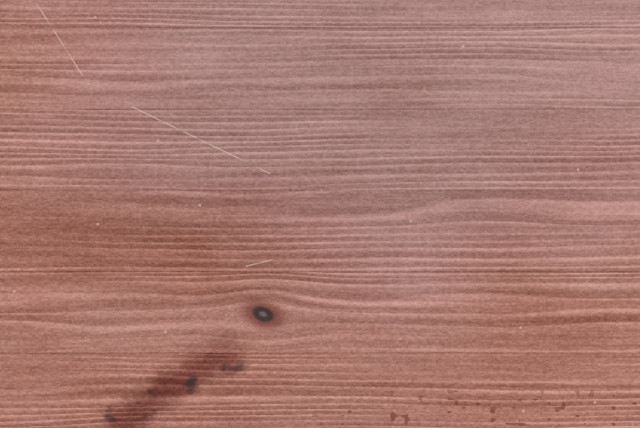
A WebGL 1 fragment shader for this texture:

```glsl
precision highp float;
// Stained pine boards with horizontal grain, a knot, a dark stain and wear.
// Stretched noise and bent ring lines give one tone, which is coloured by
// blending a warm and a cool ramp; marks are laid on top as soft shapes.
uniform vec2 u_resolution;

#define PLANK_HEIGHT 0.19
#define FIRST_SEAM 0.175
#define FINE_RINGS 70.0
#define WIDE_RINGS 46.0
#define RING_GAIN 0.42
#define STREAK_GAIN 0.46
#define SPECKLE_GAIN 0.42
#define BLOTCH_GAIN 0.34
#define BASE_TONE 0.50
#define KNOT vec2(0.615, 0.266)

const vec3 WARM_DARK = vec3(0.49, 0.30, 0.25);
const vec3 WARM_MID = vec3(0.66, 0.45, 0.395);
const vec3 WARM_LIGHT = vec3(0.82, 0.61, 0.56);
const vec3 COOL_DARK = vec3(0.53, 0.38, 0.355);
const vec3 COOL_MID = vec3(0.67, 0.52, 0.505);
const vec3 COOL_LIGHT = vec3(0.80, 0.63, 0.605);
const vec3 STAIN = vec3(0.43, 0.23, 0.20);
const vec3 CHAR = vec3(0.24, 0.18, 0.18);
const vec3 SCUFF = vec3(0.84, 0.76, 0.74);

float hash(vec2 p) {
  vec3 q = fract(vec3(p.xyx) * 0.1031);
  q += dot(q, q.yzx + 33.33);
  return fract((q.x + q.y) * q.z);
}

float noise(vec2 p) {
  vec2 i = floor(p), f = fract(p);
  f = f * f * (3.0 - 2.0 * f);
  return mix(mix(hash(i), hash(i + vec2(1.0, 0.0)), f.x),
             mix(hash(i + vec2(0.0, 1.0)), hash(i + 1.0), f.x), f.y);
}

float fbm(vec2 p) {
  float sum = 0.0, gain = 0.533;
  for (int i = 0; i < 4; i++) {
    sum += gain * noise(p);
    p = p * 2.03 + 17.7;
    gain *= 0.5;
  }
  return sum;
}

float segment(vec2 p, vec2 a, vec2 b) {
  vec2 d = b - a;
  return length(p - a - d * clamp(dot(p - a, d) / dot(d, d), 0.0, 1.0));
}

float scratch(vec2 p, vec2 a, vec2 b, float pixel) {
  float wear = smoothstep(0.25, 0.6, noise(p * 45.0));
  return wear * (1.0 - smoothstep(0.0, 0.0007 + pixel, segment(p, a, b)));
}

// Tone from ring lines, long fibres and fine speckle; v runs across the grain.
float grain(vec2 p, float v, float plank) {
  float rings = plank < 1.5 && plank > -0.5 ? WIDE_RINGS : FINE_RINGS;
  float phase = rings * v + 4.0 * noise(vec2(plank * 7.3, v * 14.0))
              + 0.9 * noise(vec2(p.x * 3.5, v * 30.0));
  float f = fract(phase);
  float line = smoothstep(0.3, 0.8, f) * (1.0 - smoothstep(0.8, 1.0, f));
  float strength = smoothstep(0.1, 0.8, noise(vec2(p.x * 1.8 + plank, v * 22.0)));
  float streak = 0.6 * noise(vec2(p.x * 2.5 + plank * 5.0, v * 95.0))
               + 0.4 * noise(vec2(p.x * 11.0, v * 210.0));
  float speckle = 0.6 * noise(p * vec2(140.0, 260.0))
                + 0.4 * noise(p * vec2(290.0, 330.0) + 9.0);
  return RING_GAIN * strength * (line - 0.35) + STREAK_GAIN * (streak - 0.5)
       + SPECKLE_GAIN * (speckle - 0.5);
}

vec3 ramp(vec3 dark, vec3 mid, vec3 light, float t) {
  return t < 0.5 ? mix(dark, mid, t * 2.0) : mix(mid, light, t * 2.0 - 1.0);
}

void main() {
  vec2 p = gl_FragCoord.xy / u_resolution.y;
  float pixel = 1.0 / u_resolution.y;
  float row = (p.y - FIRST_SEAM) / PLANK_HEIGHT;
  float plank = floor(row);

  // Grain bends gently along each board and parts around the knot.
  vec2 k = p - KNOT;
  float bulge = plank == 0.0 ? exp(-dot(k * vec2(9.0, 15.0), k * vec2(9.0, 15.0))) : 0.0;
  float v = p.y + 0.022 * noise(vec2(p.x * 1.6 + plank * 3.1, p.y * 5.0)) - 0.75 * k.y * bulge;

  // Broad light and cool haze.
  float blotch = fbm(p * vec2(2.2, 4.5) + 3.0);
  float haze = exp(-dot((p - vec2(0.95, 0.76)) * vec2(1.7, 3.2), (p - vec2(0.95, 0.76)) * vec2(1.7, 3.2)));
  float tone = BASE_TONE + grain(p, v, plank) + BLOTCH_GAIN * (blotch - 0.5)
             - 0.16 * haze + 0.13 * smoothstep(0.8, 1.5, p.x)
             + 0.09 * (hash(vec2(plank, 4.0)) - 0.5);
  float seam = abs(fract(row + 0.5) - 0.5) * PLANK_HEIGHT;
  tone -= 0.2 * (1.0 - smoothstep(0.0005, 0.0015 + pixel, seam));
  float cool = smoothstep(0.1, 0.75, p.y) * smoothstep(-0.2, 0.7, p.x) + 1.1 * (blotch - 0.5);
  tone = clamp(tone, 0.0, 1.0);
  vec3 color = mix(ramp(WARM_DARK, WARM_MID, WARM_LIGHT, tone),
                   ramp(COOL_DARK, COOL_MID, COOL_LIGHT, tone), clamp(cool, 0.0, 1.0));

  // Diagonal stain, strongest on the lowest board, with charred flecks.
  float rough = fbm(p * vec2(16.0, 22.0));
  float d = segment(p, vec2(0.28, 0.01), vec2(0.53, 0.19)) + 0.07 * (rough - 0.5);
  float stain = (1.0 - smoothstep(0.012, 0.06, d)) * (plank < 0.0 ? 0.75 : 0.3);
  color = mix(color, STAIN + 0.2 * (tone - 0.5), stain);
  color = mix(color, CHAR, stain * smoothstep(0.52, 0.7, fbm(p * vec2(20.0, 34.0) + 5.0)));

  // Knot: reddish collar, dark oval and pale heart.
  float r = length(k * vec2(0.8, 1.15) + vec2(0.0, 0.25 * k.x)) + 0.008 * (rough - 0.5);
  color = mix(color, STAIN, 0.65 * (1.0 - smoothstep(0.02, 0.055, r)));
  color = mix(color, CHAR + 0.1 * tone, 1.0 - smoothstep(0.016, 0.025, r));
  color = mix(color, vec3(0.49, 0.46, 0.46), 0.7 * (1.0 - smoothstep(0.004, 0.012, r)));

  // Pits at the lower right, scratches and pale specks.
  float pits = smoothstep(0.8, 0.93, noise(p * vec2(60.0, 105.0)));
  color = mix(color, STAIN, 0.6 * pits * smoothstep(0.6, 0.9, p.x) * (1.0 - smoothstep(0.05, 0.12, p.y)));
  float marks = scratch(p, vec2(0.08, 1.0), vec2(0.205, 0.805), pixel)
              + scratch(p, vec2(0.31, 0.75), vec2(0.63, 0.595), pixel)
              + scratch(p, vec2(0.575, 0.378), vec2(0.64, 0.394), pixel);
  vec2 cell = floor(p * 7.0);
  vec2 spot = 0.2 + 0.6 * vec2(hash(cell + 3.0), hash(cell + 8.0));
  float speck = 1.0 - smoothstep(0.001, 0.003 + pixel, length(fract(p * 7.0) - spot) / 7.0);
  marks += speck * step(0.86, hash(cell + 21.0));
  color = mix(color, SCUFF, 0.6 * clamp(marks, 0.0, 1.0));

  gl_FragColor = vec4(color, 1.0);
}
```
